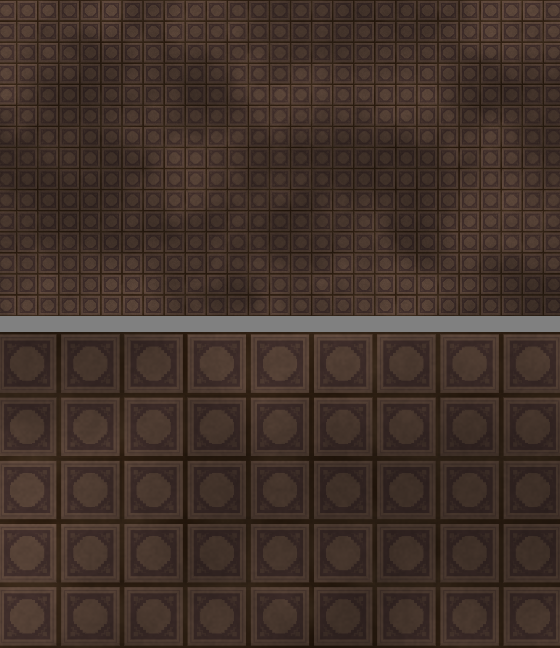
Top: the whole. Bottom: its middle third, enlarged.
Write a Shadertoy shader that draws this pattern.

```glsl
// Worn brown panelling: fifteen rows of square tiles, centred on the canvas.
// Each tile has a raised frame and a stepped lozenge with corner studs, all
// cut from distance functions; value noise adds stains, grain and tile tints.

float hash(vec2 p) {
    vec3 h = fract(p.xyx * vec3(0.1031, 0.1030, 0.0973));
    h += dot(h, h.yzx + 33.33);
    return fract((h.x + h.y) * h.z);
}

float noise(vec2 p) {
    vec2 i = floor(p), f = fract(p);
    f = f * f * (3.0 - 2.0 * f);
    return mix(mix(hash(i), hash(i + vec2(1, 0)), f.x),
               mix(hash(i + vec2(0, 1)), hash(i + vec2(1, 1)), f.x), f.y);
}

float fbm(vec2 p) {
    float sum = 0.0, amp = 0.5;
    for (int i = 0; i < 4; i++) {
        sum += amp * noise(p);
        p = mat2(1.6, 1.2, -1.2, 1.6) * p + 7.3;
        amp *= 0.5;
    }
    return sum / 0.9375;
}

// Coverage of the region where the distance is negative
float fill(float dist, float blur) {
    return clamp(0.5 - dist / blur, 0.0, 1.0);
}

float band(float dist, float halfWidth, float blur) {
    return fill(dist - halfWidth, blur) * fill(-dist - halfWidth, blur);
}

void mainImage(out vec4 fragColor, in vec2 fragCoord) {
    float pixel = 15.0 / iResolution.y;
    vec2 p = (fragCoord - 0.5 * iResolution.xy) * pixel;
    vec2 cell = floor(p + 0.5);
    vec2 q = p - cell;
    vec2 a = abs(q);
    float square = max(a.x, a.y);
    float blur = max(0.8 * pixel, 0.012);

    // The zigzag turns the slanted sides into stairs; the tips are cut flat
    float zigzag = 0.09 * abs(fract((a.x - a.y) / 0.09) - 0.5);
    float lozenge = max(0.5 * (a.x + a.y + zigzag - 0.38), square - 0.27);

    vec3 raised = vec3(0.334, 0.256, 0.211);
    vec3 sunk = vec3(0.226, 0.163, 0.152);
    float stain = fbm(p * 0.3 + 23.0);

    // Gap, then frame with a fine groove
    vec3 gap = mix(vec3(0.145, 0.09, 0.045), vec3(0.22, 0.16, 0.105),
                   noise(p * vec2(1.3, 2.1) + 40.0));
    vec3 color = mix(gap, raised, fill(square - 0.462, blur));
    color = mix(color, sunk, 0.45 * band(square - 0.41, 0.01, blur));

    // Recessed panel with lozenge, stepped rim and corner studs
    color = mix(color, sunk, fill(square - 0.365, blur));
    color = mix(color, raised * 0.93, fill(lozenge, blur));
    color = mix(color, raised * 0.9, 0.5 * band(lozenge - 0.06, 0.012, blur)
                                     * fill(square - 0.31, blur));
    vec2 stud = abs(a - 0.28);
    color = mix(color, raised * 0.9, 0.7 * fill(max(stud.x, stud.y) - 0.035, blur));

    // Soft light from above on the frame
    color *= 1.0 + 0.06 * sign(q.y) * band(a.y - 0.44, 0.02, blur);

    // Stains, tile tints and grain
    color *= mix(0.78, 1.1, smoothstep(0.2, 0.75, stain));
    color *= 0.96 + 0.08 * hash(cell + 50.0);
    color *= 0.91 + 0.12 * fbm(p * 9.0) + 0.07 * noise(p * 22.0);
    fragColor = vec4(color, 1.0);
}
```
